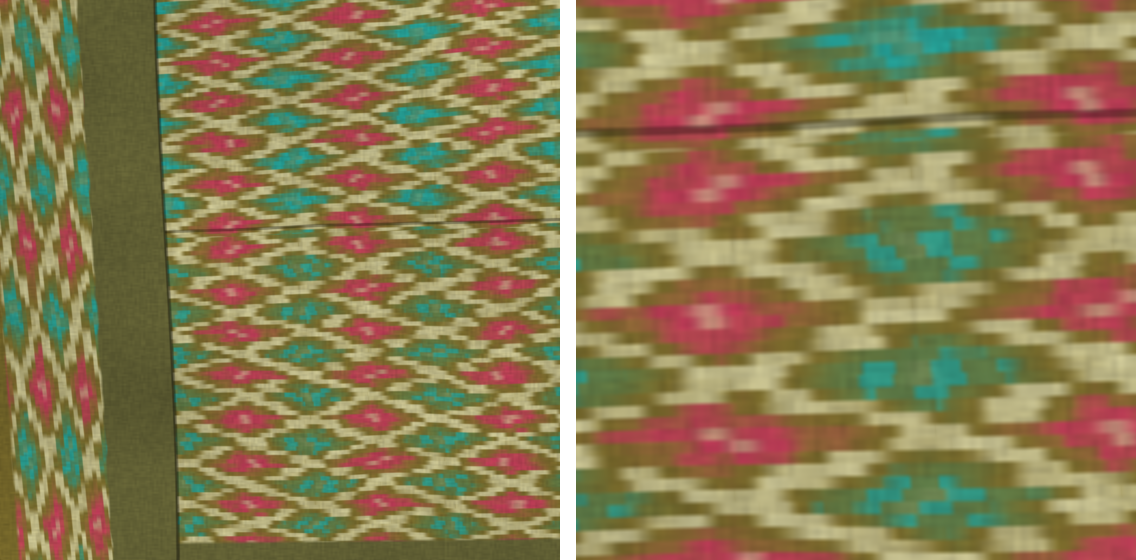
Left: the whole. Right: its middle third, enlarged.
Reproduce this pattern procedurally as a WebGL 2 fragment shader.

```glsl
#version 300 es
precision highp float;
// Ikat cloth: staggered pink and teal lozenges in a cream lattice, with a plain band and an upright side strip.

uniform vec2 u_resolution;
out vec4 outColor;

const vec3 GROUND = vec3(0.45, 0.395, 0.16);
const vec3 BAND = vec3(0.365, 0.36, 0.195);
const vec3 CREAM = vec3(0.75, 0.73, 0.55);
const vec3 PINK = vec3(0.70, 0.22, 0.32);
const vec3 BROWN = vec3(0.54, 0.37, 0.21);
const vec3 TEAL = vec3(0.13, 0.60, 0.57);
const vec3 GREEN = vec3(0.35, 0.45, 0.25);

float hash(vec2 p) {
    vec3 q = fract(vec3(p.xyx) * 0.1031);
    q += dot(q, q.yzx + 33.33);
    return fract((q.x + q.y) * q.z);
}

float noise(vec2 p) {
    vec2 i = floor(p), f = fract(p);
    f = f * f * (3.0 - 2.0 * f);
    float low = mix(hash(i), hash(i + vec2(1, 0)), f.x);
    float high = mix(hash(i + vec2(0, 1)), hash(i + vec2(1, 1)), f.x);
    return mix(low, high, f.y);
}

// Offset from the nearest centre of one of the two interleaved grids
vec2 cellOffset(vec2 q) {
    return vec2(mod(q.x + 1.0, 2.0) - 1.0, fract(q.y + 0.5) - 0.5);
}

float lozenge(vec2 a) {
    return abs(a.x) + 2.0 * abs(a.y);
}

// Dyed colour at a lattice point; wear breaks the teal cores into spots
vec3 dye(vec2 q, vec2 axis, float wear, float grain) {
    vec2 a = cellOffset(q);
    bool isTeal = lozenge(a) > 1.0;
    if (isTeal) a = cellOffset(q + vec2(1.0, 0.5));
    float f = lozenge(a);
    float along = dot(a, axis.yx) * mix(2.0, 1.0, axis.y);

    vec3 halo = isTeal ? GREEN : BROWN;
    vec3 core = isTeal ? mix(TEAL, GREEN, 0.25 * wear) : PINK;
    vec3 color = mix(GROUND, halo, 0.85 * (1.0 - smoothstep(0.5, 0.82, f)));

    float strength = 1.0 - smoothstep(0.36, 0.64, f + 0.35 * (grain - 0.5));
    float spots = smoothstep(-0.3, 0.5, cos(17.0 * (along + 0.23)));
    strength *= isTeal ? mix(1.0, spots, 0.3 + 0.6 * wear) : 0.7 + 0.4 * grain;
    color = mix(color, core, clamp(strength, 0.0, 1.0));

    // Pale heart and surrounding lattice
    float heart = 1.0 - smoothstep(0.10, 0.24, f);
    color = mix(color, CREAM, heart * (isTeal ? 0.15 : 0.55));
    float lattice = smoothstep(0.77, 0.92, f + 0.06 * (grain - 0.5));
    return mix(color, CREAM, lattice * (0.72 + 0.28 * grain));
}

// Snaps to thread bundles across the axis and slides each along its length
vec3 bundle(vec2 q, vec2 axis, float id, float count, float wear) {
    float along = dot(q, axis.yx) * mix(2.0, 1.0, axis.y);
    float slide = (noise(vec2(along * 1.4 + 40.0, id * 3.0 + 200.0)) - 0.5) * 0.34;
    float grain = noise(vec2(along * 5.0 + 90.0, id * 7.0 + 500.0));
    vec2 snapped = q + axis * ((id + 0.5) / count - dot(q, axis));
    snapped += axis.yx * slide * mix(0.5, 1.0, axis.y);
    return dye(snapped, axis, wear, grain);
}

vec3 ikat(vec2 q, vec2 axis, float count, float wear) {
    float t = dot(q, axis) * count - 0.5;
    float id = floor(t);
    vec3 first = bundle(q, axis, id, count, wear);
    vec3 second = bundle(q, axis, id + 1.0, count, wear);
    return mix(first, second, smoothstep(0.25, 0.75, t - id));
}

// Broad field; rows are gathered at a horizontal fold
vec3 field(float x, float d) {
    float row = d + 0.07 * max(0.0, 1.0 - 1.3 * d) * (x - 0.38);
    row += 0.008 * (noise(vec2(x * 7.0, d * 6.0)) - 0.5);
    float below = smoothstep(0.421, 0.425, row);
    float u = (x - 0.378 - 0.078 * d) / (0.121 - 0.004 * d);
    vec3 upper = ikat(vec2(u, (row - 0.4036) / 0.0721), vec2(0, 1), 10.0, 0.15);
    vec3 lower = ikat(vec2(u, (row - 0.4466) / 0.0755), vec2(0, 1), 10.0, 1.0);
    float crease = 1.0 - smoothstep(0.001, 0.004, abs(row - 0.412));
    return mix(upper, lower, below) * (1.0 - 0.3 * crease);
}

vec3 sideStrip(float x, float d) {
    vec2 q = vec2((x - 0.026 - 0.1 * (d - 0.202)) / 0.0371, (d - 0.202) / 0.245);
    vec3 color = ikat(q, vec2(1, 0), 5.0, 0.4);
    float plain = 1.0 - smoothstep(-0.004, 0.004, x - 0.07 * (d - 0.5));
    return mix(color, GROUND * 0.95, plain);
}

void main() {
    vec2 p = gl_FragCoord.xy / u_resolution;
    float x = p.x, d = 1.0 - p.y;

    // Slanted borders of strip, band, field and hem
    float stripEdge = 0.137 + 0.065 * d + 0.004 * (noise(vec2(d * 40.0, 3.0)) - 0.5);
    float fieldEdge = 0.276 + 0.042 * smoothstep(-0.1, 1.0, d);
    float hemEdge = 0.97 - 0.012 * (x - 0.3);

    vec3 band = BAND * (0.94 + 0.12 * noise(vec2(x * 9.0, d * 7.0)));
    vec3 color = mix(sideStrip(x, d), band, smoothstep(-0.003, 0.003, x - stripEdge));
    vec3 cloth = mix(field(x, d), band, smoothstep(-0.004, 0.004, d - hemEdge));
    color = mix(color, cloth, smoothstep(-0.002, 0.002, x - fieldEdge));
    color *= 1.0 - 0.4 * (1.0 - smoothstep(0.001, 0.005, abs(x - fieldEdge)));

    // Woven grain and uneven light
    float weave = noise(p * vec2(90.0, 300.0)) + noise(p * vec2(260.0, 80.0)) - 1.0;
    float light = 0.96 + 0.1 * noise(p * 3.5 + 8.0);
    outColor = vec4(color * light * (1.0 + 0.09 * weave), 1.0);
}
```
